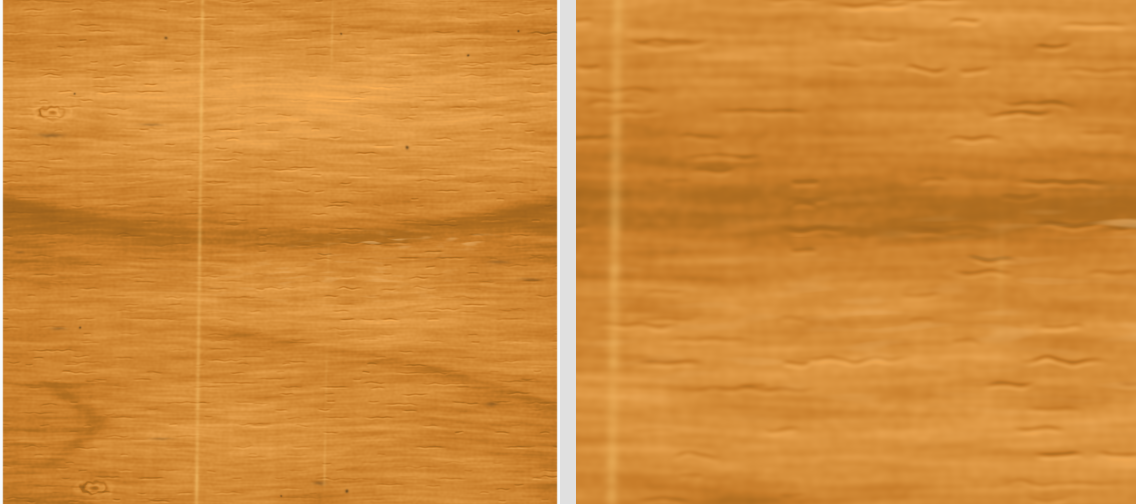
Left, the full canvas; right, a detail of the centre.
Reproduce this texture procedurally as a WebGL 2 fragment shader.

```glsl
#version 300 es
precision highp float;
// Varnished softwood board: horizontal grain, sagging growth bands, pores, knots and two pale vertical lines.
#define BASE_TONE 0.64
#define GRAIN_ROWS 85.0
#define GRAIN_CONTRAST 0.42
#define PORE_STRENGTH 0.52
#define SEAM_DEPTH 0.50
#define LINE_STRENGTH 0.50
#define MARGIN 0.0058
#define UMBER vec3(0.69, 0.43, 0.125)
#define ORANGE vec3(0.78, 0.485, 0.16)
#define HONEY vec3(0.84, 0.56, 0.23)
#define STRAW vec3(0.90, 0.63, 0.305)
#define EDGE_WHITE vec3(0.97, 0.98, 0.99)
uniform vec2 u_resolution;
out vec4 fragColor;

vec2 hash2(vec2 p) {
    vec3 q = fract(p.xyx * vec3(0.1031, 0.1030, 0.0973));
    q += dot(q, q.yzx + 33.33);
    return fract((q.xx + q.yz) * q.zy);
}
float corner(vec2 cell, vec2 offset) { return dot(hash2(cell) * 2.0 - 1.0, offset); }
float noise(vec2 p) {
    vec2 i = floor(p), f = fract(p), e = vec2(1, 0);
    vec2 u = f * f * f * (f * (f * 6.0 - 15.0) + 10.0);
    return mix(mix(corner(i, f), corner(i + e, f - e), u.x),
               mix(corner(i + e.yx, f - e.yx), corner(i + 1.0, f - 1.0), u.x), u.y) * 1.4;
}
float bell(float v) { return exp(-v * v); }

// Short wavy pores, one per brick cell: dark groove with a lit lower lip
float pores(vec2 p, vec2 size, float density, float seed) {
    float row = floor(p.y / size.y);
    vec2 g = vec2(p.x / size.x + hash2(vec2(row, seed)).x * 7.0, p.y / size.y);
    vec2 cell = floor(g), f = fract(g) - 0.5;
    vec2 r = hash2(cell + seed), s = hash2(cell + seed + 57.0);
    float reach = mix(0.12, 0.46, s.x * s.x);
    float wave = 0.16 * noise(vec2(p.x * 55.0, row + seed));
    float d = (f.y - (r.y - 0.5) * 0.25 - wave) * size.y;
    float taper = 1.0 - smoothstep(reach * 0.4, reach, abs(f.x));
    float groove = bell(d / 0.0016) - 0.7 * bell((d + 0.0032) / 0.0017);
    return step(r.x, density) * taper * groove * (0.35 + 0.65 * s.y);
}

// Broad light and shade, with the curved growth bands
float boardTone(vec2 p, float aspect) {
    float drift = noise(vec2(p.x * 1.6, p.y * 5.0) + 3.0), y = p.y + 0.025 * drift;
    float side = p.x / aspect - 0.53;
    float tone = BASE_TONE + 0.40 * bell((y - 0.78) / 0.11) + 0.10 * bell((y - 0.39) / 0.07);
    tone -= 0.16 * bell((y - 0.56) / 0.10) + 0.12 * bell((y - 0.02) / 0.15) + 1.1 * side * side;
    tone += 0.22 * drift + 0.16 * noise(vec2(p.x * 3.5, p.y * 14.0));
    float wobble = 0.006 * noise(p * vec2(7.0, 3.0)), sag = p.x - 0.56;
    float seam = p.y - 0.535 - 0.20 * sag * sag - wobble;
    tone -= SEAM_DEPTH * bell(seam / (seam > 0.0 ? 0.013 : 0.035)) * (0.7 + 0.8 * abs(sag));
    float upper = p.y - 0.935 - 0.065 * exp((0.477 - p.x) / 0.12) - wobble;
    tone -= 0.32 * bell(upper / (upper > 0.0 ? 0.018 : 0.006)) * smoothstep(0.4, 0.7, p.x);
    float run = p.x - 0.4, lower = p.y - 0.335 + run * (0.05 + 0.22 * run) - wobble;
    tone -= 0.34 * bell(lower / (lower > 0.0 ? 0.007 : 0.024)) * smoothstep(0.3, 0.6, p.x);
    float rise = p.y - 0.16, hook = p.x - 0.21 + 1.3 * sqrt(rise * rise + 0.0003) - 3.0 * wobble;
    return tone - 0.30 * bell(hook / 0.022) * (1.0 - smoothstep(0.06, 0.11, abs(rise)));
}

float grain(vec2 p) {
    float v = p.y * GRAIN_ROWS + 1.3 * noise(p * vec2(3.0, 6.0));
    return 0.5 * noise(vec2(p.x * 4.0, v * 0.5)) + 0.6 * noise(vec2(p.x * 7.0, v))
         + 0.55 * noise(vec2(p.x * 18.0, v * 2.0 + 40.0));
}

// Dark smudges and pin specks, scattered
float blemishes(vec2 p, float aspect) {
    float sum = 0.0, rough = 0.5 * noise(p * 70.0);
    for (float i = 0.0; i < 18.0; i++) {
        vec2 r = hash2(vec2(i * 3.7, 11.0)), s = hash2(vec2(i * 5.3, 29.0));
        bool smudge = i < 9.0;
        vec2 radius = smudge ? vec2(0.009, 0.0025) + s * vec2(0.016, 0.0025) : vec2(0.0022 + 0.0015 * s.x);
        vec2 d = (p - r * vec2(aspect, 1.0)) / radius + vec2(0.0, rough);
        sum += exp(-dot(d, d)) * (smudge ? 0.5 : 0.8) * (0.5 + 0.5 * s.y);
    }
    return sum;
}

// Two small eye-shaped knots: bright halo minus dark ring and core
float knots(vec2 p) {
    float sum = 0.0, rough = 0.3 * noise(p * 90.0);
    for (float i = 0.0; i < 2.0; i++) {
        vec2 q = (p - vec2(0.104 + 0.084 * i, 0.776 - 0.744 * i)) / vec2(0.026, 0.013);
        float r = length(q) + rough;
        sum += 0.35 * bell((r - 0.5) / 0.25) + 0.17 * bell((r - 1.35) / 0.25);
        sum -= bell((r - 0.9) / 0.2) * (0.5 - 0.27 * q.x) + 0.63 * bell(length(q) / 0.3);
    }
    return sum;
}

void main() {
    vec2 p = gl_FragCoord.xy / u_resolution.y;
    float aspect = u_resolution.x / u_resolution.y, pixel = 1.0 / u_resolution.y;
    float tone = boardTone(p, aspect) + GRAIN_CONTRAST * grain(p) + knots(p);
    tone += 0.10 * noise(p * vec2(130.0, 150.0)) + 0.06 * noise(p * vec2(75.0, 6.0));
    float pitting = pores(p, vec2(0.085, 0.015), 0.48, 5.0) + pores(p, vec2(0.14, 0.021), 0.38, 91.0);
    tone -= PORE_STRENGTH * pitting * (0.65 + 0.35 * smoothstep(-0.2, 0.3, noise(p * vec2(2.0, 5.0) + 8.0)));
    // Varnish colours by tone
    vec3 color = mix(UMBER, ORANGE, clamp(tone / 0.3, 0.0, 1.0));
    color = mix(color, HONEY, clamp((tone - 0.3) / 0.35, 0.0, 1.0));
    color = mix(color, STRAW, clamp((tone - 0.65) / 0.35, 0.0, 1.0));
    color *= 1.0 + 0.22 * (tone - clamp(tone, 0.0, 1.0));
    color = mix(color, vec3(0.37, 0.25, 0.10), min(blemishes(p, aspect), 0.85));
    // Pale scuffs below the seam, then the vertical lines
    float scuff = bell((p.y - 0.523) / 0.015) * bell((p.x - 0.83) / 0.15);
    scuff += 0.35 * bell((p.y - 0.45) / 0.06) * bell((p.x - 0.65) / 0.3);
    scuff *= smoothstep(0.05, 0.55, noise(p * vec2(22.0, 130.0) + 17.0));
    color = mix(color, vec3(0.93, 0.74, 0.49), 0.65 * scuff);
    float chatter = 0.75 + 0.5 * noise(vec2(2.3, p.y * 95.0)) + 0.4 * noise(vec2(6.3, p.y * 9.0));
    float patchy = 0.55 * smoothstep(-0.25, 0.35, noise(vec2(9.3, p.y * 7.0)));
    float lines = bell((p.x - 0.390 - 0.012 * p.y) / 0.0042) + patchy * bell((p.x - 0.643 - 0.017 * p.y) / 0.0032);
    color = mix(color, vec3(0.96, 0.76, 0.43), clamp(LINE_STRENGTH * lines * chatter, 0.0, 0.8));
    color = mix(EDGE_WHITE, color, smoothstep(MARGIN - pixel, MARGIN + pixel, min(p.x, aspect - p.x)));
    fragColor = vec4(color, 1.0);
}
```
